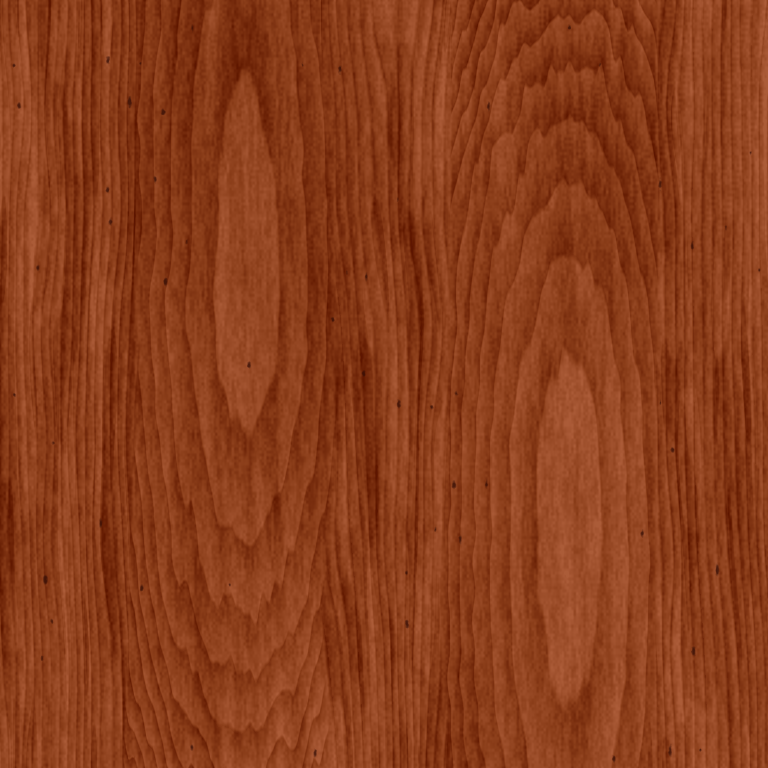
This texture is drawn by a WebGL 2 fragment shader. Its source:

```glsl
#version 300 es
precision highp float;

uniform vec2 u_resolution;
out vec4 fragColor;

const vec3 DARK_WOOD = vec3(0.425, 0.135, 0.025);
const vec3 MID_WOOD = vec3(0.543, 0.240, 0.098);
const vec3 LIGHT_WOOD = vec3(0.635, 0.325, 0.185);
const vec3 PORE_COLOR = vec3(0.20, 0.05, 0.02);

const vec2 LEFT_HEART = vec2(0.320, 0.642);
const vec2 RIGHT_HEART = vec2(0.739, 0.364);
const float HEART_SPLIT = 0.535;    // x where the right heart takes over
const float BLUNT_SQUASH = 0.25;    // vertical squash toward the arch tips
const float LONG_SQUASH = 0.16;     // vertical squash of the drawn-out end
const float ARCH_HALF_WIDTH = 0.13;
const vec3 RING_RATE = vec3(17.0, 65.0, 400.0);  // powers of the distance
const float STRAIGHT_RATE = 82.0;   // straight grain lines per canvas width
const float GRAIN_CONTRAST = 0.74;
const float BROAD_CONTRAST = 0.50;
const float STREAK_CONTRAST = 0.34;
const float FIBRE_CONTRAST = 0.36;
const float SPECKLE_CONTRAST = 0.28;
const vec2 PORE_GRID = vec2(26.0, 18.0);
const float PORE_CHANCE = 0.11;

float hash(vec2 p) {
    return fract(sin(dot(p, vec2(127.1, 311.7))) * 43758.5453);
}

float noise(vec2 p) {
    vec2 cell = floor(p);
    vec2 f = fract(p);
    f = f * f * (3.0 - 2.0 * f);
    float low = mix(hash(cell), hash(cell + vec2(1.0, 0.0)), f.x);
    float high = mix(hash(cell + vec2(0.0, 1.0)), hash(cell + 1.0), f.x);
    return mix(low, high, f.y);
}

// Noise centred on zero
float wobble(vec2 p) {
    return noise(p) - 0.5;
}

// Growth band: dark at its start, slowly lighter, then a sharp dark edge
float growthBand(float phase, float edge) {
    float f = fract(phase);
    float width = clamp(max(edge, 1.5 * fwidth(phase)), 0.0, 0.6);
    float strength = mix(0.6, 1.0, hash(vec2(floor(phase), 7.0)));
    float tone = pow(f, 0.75) * (1.0 - smoothstep(1.0 - width, 1.0, f));
    return mix(0.5, tone, strength);
}

// Long nested rings with ragged arch tips
float archPhase(vec2 p, vec2 offset, float direction) {
    vec2 q = vec2(offset.x, offset.y * direction);
    q.x += 0.010 * wobble(p * vec2(9.0, 7.0)) + 0.005 * wobble(p * vec2(34.0, 26.0));
    q.y += 0.040 * wobble(p * vec2(52.0, 5.0)) + 0.035 * wobble(p * vec2(120.0, 9.0));
    q.y *= q.y < 0.0 ? BLUNT_SQUASH : LONG_SQUASH;
    float d = length(q) + 0.014 * wobble(p * vec2(7.0, 3.0) + 4.0);
    d = max(d, 0.0);
    return d * (RING_RATE.x + d * (RING_RATE.y + d * RING_RATE.z));
}

// Bent coordinate across the straight grain, fanning out between the hearts
float straightAxis(vec2 p) {
    float u = p.x - 0.51;
    float fan = u * (p.y - 0.5) * exp(-u * u / 0.006);
    float x = p.x - fan + 0.045 * wobble(p * vec2(5.0, 2.2));
    return x + 0.012 * wobble(p * vec2(32.0, 7.0) + 9.0);
}

// Sparse dark specks, one candidate per cell
float pores(vec2 p, float pixel) {
    vec2 cell = floor(p * PORE_GRID);
    vec2 jitter = vec2(hash(cell + 3.1), hash(cell + 8.7));
    vec2 center = (cell + mix(vec2(0.2), vec2(0.8), jitter)) / PORE_GRID;
    float radius = mix(0.0007, 0.0024, hash(cell + 5.3));
    float stretch = mix(0.3, 0.8, hash(cell + 6.4));
    float d = length((p - center) * vec2(1.0, stretch)) - radius;
    d += 0.0015 * wobble(p * 350.0);
    float present = step(hash(cell + 1.9), PORE_CHANCE);
    return present * (1.0 - smoothstep(-pixel, pixel, d));
}

vec3 woodColor(float tone) {
    vec3 lower = mix(DARK_WOOD, MID_WOOD, clamp(tone * 2.0, -0.5, 1.0));
    return mix(lower, LIGHT_WOOD, clamp(tone * 2.0 - 1.0, 0.0, 1.4));
}

void main() {
    vec2 p = gl_FragCoord.xy / u_resolution;
    float pixel = 1.0 / min(u_resolution.x, u_resolution.y);

    // Arched grain around the nearer heart, pale inside the first ring
    bool isLeft = p.x < HEART_SPLIT;
    vec2 offset = p - (isLeft ? LEFT_HEART : RIGHT_HEART);
    float rings = archPhase(p, offset, isLeft ? 1.0 : -1.0);
    float heart = 0.92 - 0.45 * exp(-rings * rings * 9.0);
    float arch = mix(heart, growthBand(rings, 0.10), smoothstep(0.86, 0.97, rings));

    // Straight grain with dark and light slivers
    vec2 along = vec2(straightAxis(p), p.y);
    float straight = 0.06 + growthBand(along.x * STRAIGHT_RATE, 0.28);
    straight -= 0.38 * smoothstep(0.66, 0.74, noise(along * vec2(88.0, 6.0) + 2.0));
    straight += 0.30 * smoothstep(0.66, 0.72, noise(along * vec2(70.0, 5.0) + 31.0));

    float ragged = 0.035 * wobble(p * vec2(40.0, 5.0) + 6.0);
    float outside = abs(offset.x + 0.022) - ARCH_HALF_WIDTH + ragged;
    float grain = mix(arch, straight, smoothstep(-0.005, 0.005, outside));

    // Broad shading, streaks, fibres and speckle
    float tone = 0.49 + GRAIN_CONTRAST * (grain - 0.48);
    tone += BROAD_CONTRAST * wobble(p * vec2(5.0, 2.5) + 11.0);
    tone += STREAK_CONTRAST * wobble(along * vec2(55.0, 3.0) + 5.0);
    tone += 0.6 * STREAK_CONTRAST * wobble(along * vec2(150.0, 8.0) + 23.0);
    tone += FIBRE_CONTRAST * wobble(p * vec2(310.0, 60.0));
    tone += SPECKLE_CONTRAST * wobble(p * vec2(330.0, 260.0) + 17.0);
    vec2 shade = (p - vec2(0.51, 0.60)) / vec2(0.09, 0.22);
    tone -= 0.16 * exp(-dot(shade, shade));

    vec3 color = woodColor(tone);
    color = mix(color, PORE_COLOR, 0.75 * pores(p, pixel));
    fragColor = vec4(color, 1.0);
}
```
